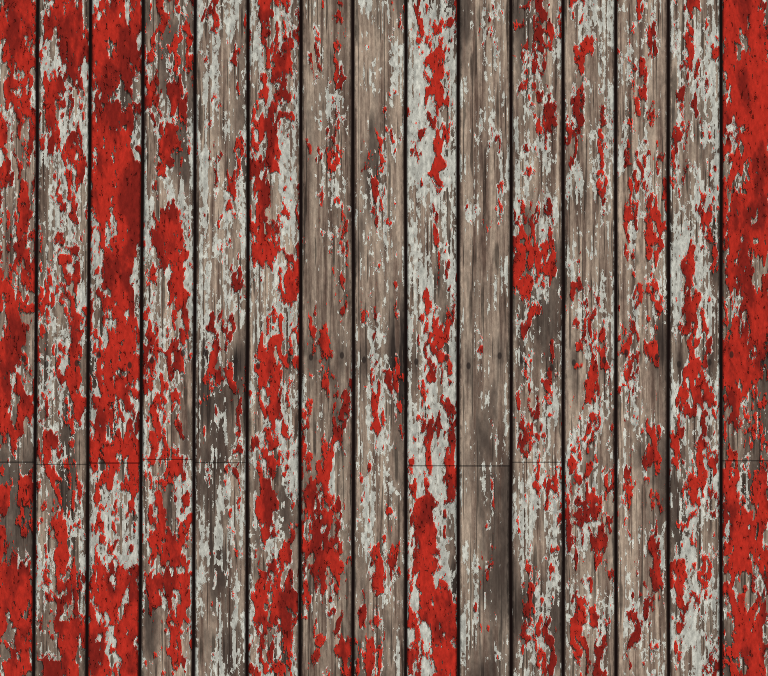
Give the GLSL for this texture, as a Shadertoy shader.

```glsl
// Weathered vertical boards: grey wood under flaking white primer and red paint.
// Each layer is a stretched noise field, thresholded by the wear of its board;
// an offset sample of the red field gives the flakes lit rims and shadows.

const float BOARD_WIDTH = 0.0684;   // lengths are in canvas widths
const float FIRST_SEAM = 0.0495;
const float SEAM_HALF = 0.027;      // fraction of a board
const float NAIL_HEIGHT = 0.411;
const float JOINT_HEIGHT = 0.272;
const float RED_LOSS = 0.13;        // wear added to every board
const vec2 LIGHT_OFFSET = vec2(0.0012, 0.0022);

const vec3 RED = vec3(0.68, 0.175, 0.13);
const vec3 DEEP_RED = vec3(0.47, 0.13, 0.105);
const vec3 PRIMER = vec3(0.79, 0.79, 0.745);
const vec3 LIGHT_WOOD = vec3(0.67, 0.595, 0.52);
const vec3 DARK_WOOD = vec3(0.37, 0.30, 0.26);
const vec3 SOOT = vec3(0.16, 0.135, 0.125);
const vec3 SEAM = vec3(0.09, 0.06, 0.055);

// Wear by board, left to right: red cover, primer cover, extra red near the foot
const float RED_COVER[15] = float[](0.70, 0.60, 0.86, 0.60, 0.36, 0.58, 0.42, 0.32,
    0.54, 0.06, 0.42, 0.42, 0.45, 0.52, 0.92);
const float PRIMER_COVER[15] = float[](0.35, 0.55, 0.75, 0.55, 0.60, 0.60, 0.25, 0.50,
    0.90, 0.48, 0.55, 0.48, 0.42, 0.68, 0.35);
const float FOOT_COVER[15] = float[](0.0, 0.1, -0.1, 0.0, -0.1, 0.1, 0.2, 0.1,
    0.3, 0.0, -0.1, 0.2, 0.1, 0.0, -0.2);

float hash(vec2 p) {
    vec3 q = fract(p.xyx * 0.1031);
    q += dot(q, q.yzx + 33.33);
    return fract((q.x + q.y) * q.z);
}

float noise(vec2 p) {
    vec2 i = floor(p), f = fract(p);
    f = f * f * (3.0 - 2.0 * f);
    return mix(mix(hash(i), hash(i + vec2(1, 0)), f.x),
               mix(hash(i + vec2(0, 1)), hash(i + vec2(1, 1)), f.x), f.y);
}

float fbm(vec2 p) {
    float sum = 0.0, gain = 0.5;
    for (int k = 0; k < 5; k++) {
        sum += gain * noise(p);
        p = mat2(1.8, 0.35, -0.35, 2.1) * p + 19.7;
        gain *= 0.55;
    }
    return sum / 1.055;
}

// Positive where red paint still holds; q is shifted by a seed for each board
float redField(vec2 q, float cover) {
    q.x += 0.004 * (noise(q * vec2(70.0, 45.0)) - 0.5);
    float flakes = 0.55 * fbm(q * vec2(62.0, 17.0)) + 0.45 * fbm(q * vec2(200.0, 75.0) + 7.0);
    return 3.4 * (flakes - 0.5) + 1.1 * (cover - RED_LOSS - 0.5);
}

float layerMask(float field) {
    float soft = 0.04 + 0.5 * min(fwidth(field), 0.3);
    return smoothstep(-soft, soft, field);
}

// Soft oval, one at its centre
float blot(vec2 p, vec2 radius) {
    return exp(-dot(p / radius, p / radius));
}

void mainImage(out vec4 fragColor, in vec2 fragCoord) {
    vec2 p = fragCoord / iResolution.x;

    // Board layout, the left seams leaning slightly
    float lean = 0.006 * (1.0 - p.y / 0.88) * (1.0 - smoothstep(0.0, 0.5, p.x));
    float column = (p.x + lean - FIRST_SEAM) / BOARD_WIDTH + 1.0;
    column += 0.02 * (noise(vec2(p.y * 6.0, floor(column + 0.5) * 5.3)) - 0.5);
    int id = clamp(int(floor(column)), 0, 14);
    float u = fract(column);
    float edge = min(u, 1.0 - u);
    float seed = float(id);
    vec2 q = p + vec2(seed * 0.37, seed * 3.71);

    // Bare wood: long fibres, fine cracks, soot
    float fibre = fbm(q * vec2(230.0, 9.0));
    float streak = noise(q * vec2(420.0, 16.0) + 3.0);
    float speck = fbm(q * vec2(330.0, 150.0));
    float tone = 0.53 + 2.2 * (fibre - 0.5) + 0.7 * (fbm(q * vec2(30.0, 6.0)) - 0.45);
    vec3 color = mix(DARK_WOOD, LIGHT_WOOD, clamp(tone, 0.0, 1.0));
    color *= 0.8 + 0.4 * speck;
    color *= 1.0 - 0.35 * smoothstep(0.25, 0.1, streak);
    color *= 0.92 + 0.16 * hash(vec2(seed, 4.0));
    float damp = fbm(q * vec2(26.0, 5.0) + 11.0) + 0.08 * smoothstep(0.5, 0.2, p.y);
    float soot = 0.6 * smoothstep(0.58, 0.8, damp + 0.3 * (fibre - 0.5));

    // Nail row with smoky runs, and one scorched patch
    float nailSide = u < 0.5 ? 0.2 : 0.78;
    vec2 nail = vec2((u - nailSide) * BOARD_WIDTH, p.y - NAIL_HEIGHT - 0.02 * (hash(vec2(seed, nailSide)) - 0.5));
    soot += 0.5 * blot(nail, vec2(0.006, 0.03));
    soot += 1.2 * blot(p - vec2(0.519, 0.42), vec2(0.013, 0.08)) * smoothstep(0.3, 0.6, fibre);

    // Red cover falls off at the board edges; primer clings beside it
    float foot = smoothstep(0.55, 0.2, p.y) - 0.4;
    float cover = RED_COVER[id] + FOOT_COVER[id] * foot - 0.25 * smoothstep(0.25, 0.03, edge);
    float red = redField(q, cover);
    float redLit = redField(q + LIGHT_OFFSET, cover);
    float primer = 2.8 * (0.5 * fbm(q * vec2(75.0, 20.0) + 31.0) + 0.22 * streak + 0.28 * speck - 0.5);
    primer += 0.9 * (PRIMER_COVER[id] - 0.52) + 0.4 * smoothstep(-0.5, 0.0, red) - 0.2;
    primer -= 0.5 * soot;

    // Layers from wood outwards
    color = mix(color, SOOT, clamp(soot, 0.0, 0.9));
    color *= 1.0 - 0.15 * smoothstep(-0.18, 0.0, primer);
    vec3 primerColor = PRIMER * (0.70 + 0.5 * speck) * (0.84 + 0.24 * fibre);
    color = mix(color, primerColor, 0.92 * layerMask(primer));
    color *= 1.0 - 0.5 * smoothstep(-0.1, 0.12, redLit) * smoothstep(-0.3, 0.0, red);
    vec3 paint = mix(DEEP_RED, RED, smoothstep(0.33, 0.57, fbm(q * vec2(60.0, 20.0) + 5.0)));
    paint *= 0.82 + 0.36 * speck;
    float rim = smoothstep(0.16, 0.0, red);
    paint *= 1.0 + rim * clamp(2.2 * (red - redLit), -0.4, 0.35);
    paint *= 1.0 - 0.35 * smoothstep(0.33, 0.22, speck);
    color = mix(color, paint, layerMask(red));

    // Nail heads, faint joints on some boards, dark seams
    color = mix(color, SOOT, 0.7 * smoothstep(0.0035, 0.0018, length(nail * vec2(1.0, 0.6))));
    float joint = smoothstep(0.0014, 0.0004, abs(p.y - JOINT_HEIGHT - 0.01 * hash(vec2(seed, 9.0))));
    color *= 1.0 - 0.35 * joint * step(0.65, hash(vec2(seed, 2.0)));
    color *= mix(0.6, 1.0, smoothstep(SEAM_HALF, 0.075, edge + 0.03 * (speck - 0.5)));
    color = mix(SEAM, color, smoothstep(SEAM_HALF - 0.016, SEAM_HALF + 0.016, edge));
    fragColor = vec4(color, 1.0);
}
```
